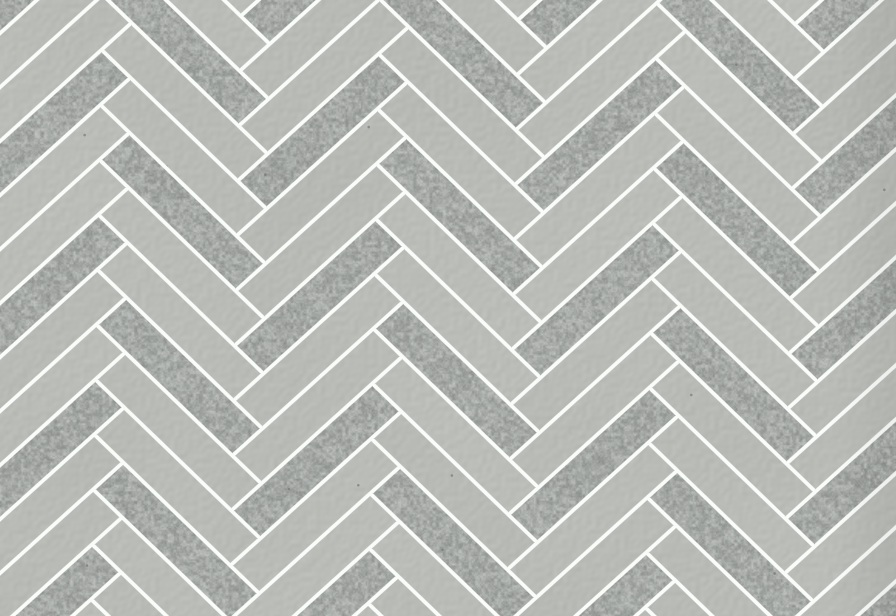
Reproduce this pattern procedurally as a WebGL 2 fragment shader.

```glsl
#version 300 es
precision highp float;

#define AXIS_DOWN vec2(0.0470, -0.0453)
#define AXIS_UP vec2(0.0487, 0.0439)
#define ANCHOR vec2(0.6095, 0.6450)
#define TILE_LENGTH 4.7
#define TILE_WIDTH 0.0652
#define GROUT_WIDTH 0.0062
#define GRAIN_SCALE 190.0
#define GLITTER_CONTRAST 0.21
#define PAPER_CONTRAST 0.028
#define SPECK_CHANCE 0.22

uniform vec2 u_resolution;
out vec4 outColor;

const vec3 PLAIN = vec3(0.722, 0.732, 0.714);
const vec3 GLITTER = vec3(0.646, 0.660, 0.645);
const vec3 GROUT = vec3(0.980, 0.988, 0.980);
const vec3 SPECK = vec3(0.42, 0.43, 0.42);

float hash(vec2 p) {
    vec3 q = fract(vec3(p.xyx) * 0.1031);
    q += dot(q, q.yzx + 33.33);
    return fract((q.x + q.y) * q.z);
}

float noise(vec2 p) {
    vec2 i = floor(p), f = fract(p);
    f = f * f * (3.0 - 2.0 * f);
    return mix(mix(hash(i), hash(i + vec2(1, 0)), f.x),
               mix(hash(i + vec2(0, 1)), hash(i + vec2(1, 1)), f.x), f.y);
}

// Returns edge distance, glitter flag and a random value for the tile at q
vec3 herringbone(vec2 q) {
    vec3 tile = vec3(0.0);
    float nearest = floor((q.x + q.y) / (2.0 * TILE_LENGTH) + 0.5);
    for (int i = -1; i <= 1; i++) {
        float column = nearest + float(i);
        vec2 c = q - column * TILE_LENGTH;
        for (int rising = 0; rising < 2; rising++) {
            float k = rising == 0 ? -floor(c.y) : floor(c.x);
            float along = rising == 0 ? c.x - k : -c.y - k;
            float across = fract(rising == 0 ? c.y : c.x);
            if (along >= 0.0 && along < TILE_LENGTH) {
                float edge = min(min(along, TILE_LENGTH - along),
                                 min(across, 1.0 - across));
                // Every third tile glitters, offset between directions
                float phase = rising == 0 ? 1.0 : 0.0;
                float glitter = step(mod(k + phase + 0.5, 3.0), 1.0);
                float seed = hash(vec2(k + 40.0, column * 2.0 + float(rising) + 70.0));
                tile = vec3(edge * TILE_WIDTH, glitter, seed);
            }
        }
    }
    return tile;
}

// Sparse dark flecks, one at most per cell
float specks(vec2 p, float pixel) {
    vec2 cell = floor(p * 6.0);
    vec2 center = 0.15 + 0.7 * vec2(hash(cell + 11.3), hash(cell + 47.9));
    float d = length(fract(p * 6.0) - center) / 6.0;
    return step(hash(cell + 5.1), SPECK_CHANCE)
        * (1.0 - smoothstep(0.001, 0.0015 + pixel, d));
}

void main() {
    vec2 p = gl_FragCoord.xy / u_resolution.y;
    float pixel = 1.0 / u_resolution.y;

    // Slightly skewed tile axes, in tile widths
    vec2 q = inverse(mat2(AXIS_DOWN, AXIS_UP)) * (p - ANCHOR);
    vec3 tile = herringbone(q);

    // Coarse glitter grain and soft paper relief
    float grain = 0.65 * noise(p * GRAIN_SCALE)
                + 0.35 * noise(p * GRAIN_SCALE * 2.1 + 31.7) - 0.5;
    float relief = noise(p * 130.0 + 9.0) - noise(p * 130.0 + vec2(9.5, 8.5));
    float mottle = noise(p * 7.0 + 3.0) - 0.5;
    vec3 plain = PLAIN + PAPER_CONTRAST * relief + 0.012 * (tile.z - 0.5);
    vec3 color = mix(plain, GLITTER + GLITTER_CONTRAST * grain, tile.y);
    color += 0.012 * mottle;
    color = mix(color, SPECK, 0.6 * specks(p, pixel));

    // Grout lines
    float blur = 0.0004 + 0.5 * pixel;
    float grout = 1.0 - smoothstep(0.5 * GROUT_WIDTH - blur,
                                   0.5 * GROUT_WIDTH + blur, tile.x);
    color = mix(color, GROUT, grout);

    // Faint shade along the right side
    float side = gl_FragCoord.x / u_resolution.x;
    color *= 1.0 - 0.045 * smoothstep(0.92, 1.0, side);
    outColor = vec4(color, 1.0);
}
```
